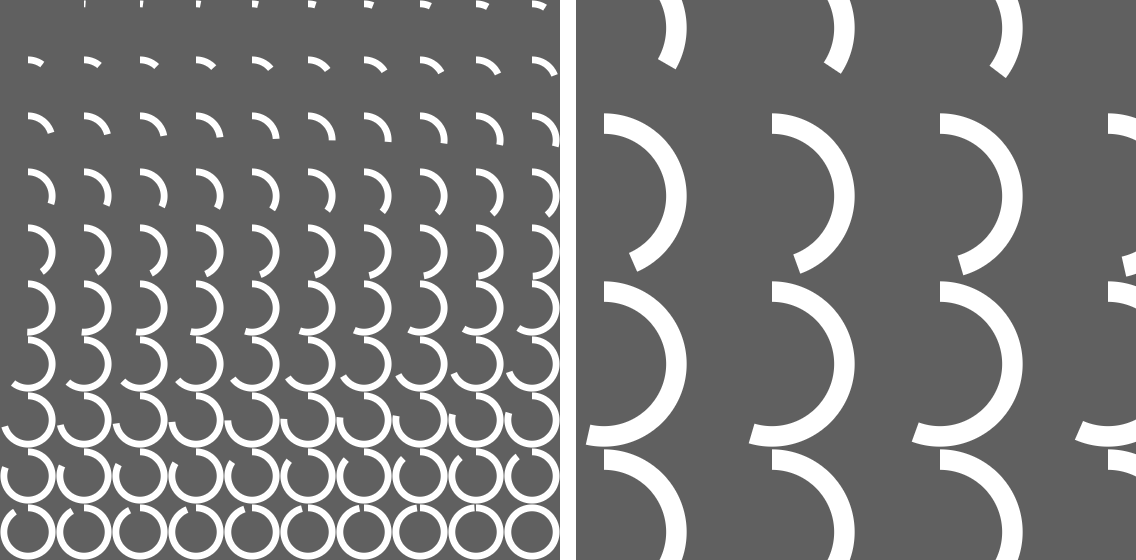
Left, the full canvas; right, a detail of the centre.
A three.js fragment shader for this pattern:

```glsl
// Grid of white ring arcs that grow clockwise from an empty to a full circle.
varying vec2 vUv;

const float GRID = 10.0;           // cells across and down
const float OUTER_RADIUS = 0.492;  // in cell widths
const float INNER_RADIUS = 0.370;
const vec3 BACKGROUND = vec3(0.3765);
const vec3 ARC_COLOR = vec3(1.0);
const float PI = 3.14159265;

// Linear edge coverage, one pixel wide; positive distance is inside.
float coverage(float dist, float pixel) {
  return clamp(0.5 + dist / pixel, 0.0, 1.0);
}

float ring(vec2 p, float pixel) {
  float r = length(p);
  return coverage(min(OUTER_RADIUS - r, r - INNER_RADIUS), pixel);
}

// Sector swept clockwise from the top by the given angle.
float sector(vec2 p, float sweep, float pixel) {
  vec2 endDir = vec2(sin(sweep), cos(sweep));
  float afterStart = coverage(p.x, pixel);
  float beforeEnd = coverage(p.y * endDir.x - p.x * endDir.y, pixel);
  // Intersect the half planes up to a half turn, join them beyond it.
  float overlap = sweep < PI ? 1.0 : 0.0;
  return clamp(afterStart + beforeEnd - overlap, 0.0, 1.0);
}

void main() {
  vec2 grid = vUv * GRID;
  float pixel = max(fwidth(grid.x), 1e-5);
  vec2 cell = clamp(floor(grid), 0.0, GRID - 1.0);
  vec2 p = grid - cell - 0.5;

  // Reading order: left to right, top to bottom.
  float index = (GRID - 1.0 - cell.y) * GRID + cell.x;
  float sweep = 2.0 * PI * index / (GRID * GRID - 1.0);

  float arc = ring(p, pixel) * sector(p, sweep, pixel);
  gl_FragColor = vec4(mix(BACKGROUND, ARC_COLOR, arc), 1.0);
}
```
